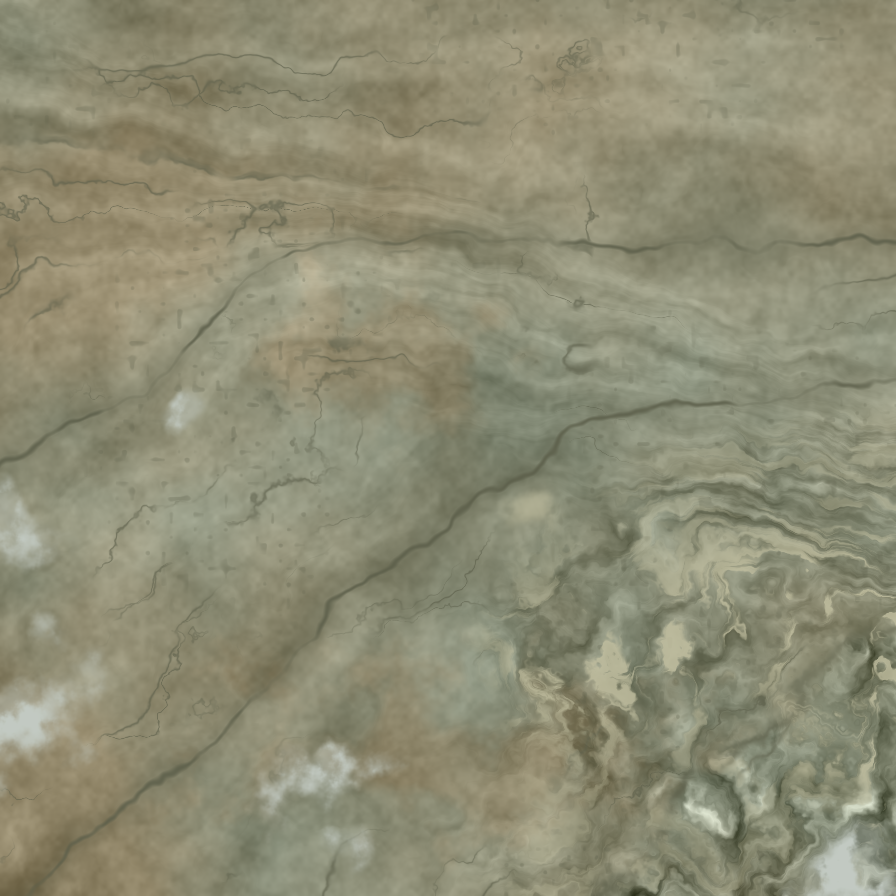
Give the GLSL for this texture, as a three.js fragment shader.

```glsl
varying vec2 vUv;

#define SOIL vec3(0.556, 0.556, 0.462)
#define BROWN_SHIFT vec3(0.024, -0.012, -0.030)
#define SALT vec3(0.76, 0.79, 0.76)
#define CREAM vec3(0.75, 0.74, 0.62)
#define CREEK_DARK vec3(0.36, 0.37, 0.29)
#define CREEK_WIDTH 0.0032
#define STREAK_GAIN 0.11
#define RELIEF_GAIN 0.42
#define GRAIN_GAIN 0.022

float hash(vec2 p) {
  vec3 q = fract(p.xyx * vec3(0.1031, 0.1030, 0.0973));
  q += dot(q, q.yzx + 33.33);
  return fract((q.x + q.y) * q.z);
}

// Value noise in -1..1
float noise(vec2 p) {
  vec2 i = floor(p), f = fract(p);
  f = f * f * (3.0 - 2.0 * f);
  float low = mix(hash(i), hash(i + vec2(1.0, 0.0)), f.x);
  float high = mix(hash(i + vec2(0.0, 1.0)), hash(i + 1.0), f.x);
  return 2.0 * mix(low, high, f.y) - 1.0;
}

float fbm(vec2 p) {
  float sum = 0.0, gain = 0.5;
  for (int i = 0; i < 5; i++) {
    sum += gain * noise(p);
    p = mat2(1.6, 1.2, -1.2, 1.6) * p + 19.7;
    gain *= 0.5;
  }
  return sum;
}

// Ragged soft ellipse
float blot(vec2 p, vec2 centre, vec2 radius, float ragged) {
  return 1.0 - smoothstep(0.25, 1.15, length((p - centre) / radius) + ragged);
}

float channel(float offset, float width) {
  return exp(-offset * offset / (width * width));
}

void main() {
  vec2 uv = vUv;
  vec2 p = uv + 0.055 * vec2(fbm(uv * 6.0), fbm(uv * 6.0 + 47.0));

  // Strata run level at the top and bend to a diagonal below
  float slope = 0.73 + 0.333 * (p.y - 0.85 * p.x - 0.45);
  float bend = clamp(0.5 + 0.5 * (slope - p.y) / 0.09, 0.0, 1.0);
  float level = mix(p.y, slope, bend) + 0.09 * bend * (1.0 - bend);
  float steepness = mix(1.0, 0.437, bend);
  vec2 flow = mix(p, vec2(dot(p, vec2(0.76, 0.65)), dot(p, vec2(-0.65, 0.76))), bend);

  // Rugged ground at the lower right
  float broad = fbm(uv * 4.0 + 8.0);
  float rough = fbm(uv * 20.0 + 3.0);
  float hills = smoothstep(0.0, 0.045, 0.565 - level)
              * smoothstep(0.46, 0.60, p.x + 0.15 * broad);
  float cragEdge = p.x - 1.05 * p.y - 0.65 + 0.05 * rough;
  float crags = smoothstep(-0.02, 0.03, cragEdge);

  // Broad tone, streaks along the strata and fine grain
  float tone = 0.07 * broad + 0.055 * fbm(uv * 14.0);
  tone += STREAK_GAIN * fbm(flow * vec2(5.0, 21.0)) * (1.0 - 0.6 * hills);
  tone += GRAIN_GAIN * (noise(uv * 95.0) + 0.8 * noise(uv * 170.0 + 5.0));
  tone -= 0.05 * hills + 0.03 * crags;
  float plain = blot(p, vec2(0.66, 0.65), vec2(0.42, 0.09), broad);
  float flats = blot(p, vec2(0.22, 0.44), vec2(0.20, 0.16), broad);
  float fan = blot(p, vec2(0.31, 0.64), vec2(0.08, 0.06), rough);
  float wedge = blot(p, vec2(0.57, 0.07), vec2(0.08, 0.10), rough);
  tone += 0.035 * plain + 0.035 * flats + 0.045 * fan + 0.055 * wedge;

  // Lit and shaded slopes
  vec2 rock = flow * vec2(17.0, 25.0) + 2.0 * vec2(broad, rough);
  float relief = fbm(rock) - fbm(rock + vec2(0.35, -0.55));
  tone += RELIEF_GAIN * relief * (0.08 + 0.35 * hills + 0.45 * crags);
  vec3 color = SOIL + tone;

  // Brown and grey-green soils
  float brown = 1.6 * fbm(uv * 3.5 + 61.0);
  brown += blot(p, vec2(0.17, 0.74), vec2(0.34, 0.16), broad);
  brown += blot(p, vec2(0.43, 0.59), vec2(0.14, 0.10), rough);
  brown += blot(p, vec2(0.53, 0.16), vec2(0.26, 0.10), rough);
  brown += blot(p, vec2(0.05, 0.05), vec2(0.14, 0.18), broad);
  brown -= 0.7 * flats + 0.5 * crags;
  color += BROWN_SHIFT * clamp(brown, -0.8, 1.2);

  // Two main creeks, then braided side creeks and the crag foot
  float broken = smoothstep(-0.30, 0.20, fbm(uv * 13.0 + 31.0));
  float creek = 0.0;
  for (int i = 0; i < 2; i++) {
    float offset = (level - 0.73 + 0.155 * float(i)) / steepness;
    creek = max(creek, channel(offset, CREEK_WIDTH) * (0.35 + 0.5 * broken));
    creek = max(creek, 0.20 * channel(offset, 4.5 * CREEK_WIDTH));
  }
  for (int i = 0; i < 3; i++) {
    float id = float(i);
    float braid = noise(flow * vec2(2.4, 8.0 + 2.0 * id) + 23.0 * id + 0.5 * rough);
    float reach = smoothstep(-0.05, 0.30, noise(uv * 6.0 + 13.0 * id));
    creek = max(creek, 0.6 * reach * broken * channel(braid, 8.0 * CREEK_WIDTH));
  }
  creek = max(creek, 0.65 * channel(cragEdge, 0.010) * broken * hills);
  float shrubs = smoothstep(0.55, 0.9, noise(uv * 115.0 + 71.0));
  creek = max(creek, 0.28 * shrubs * smoothstep(-0.1, 0.3, broad + 0.3 * hills));
  color = mix(color, CREEK_DARK, creek);

  // Cream ridges and pale salt pans
  float crest = smoothstep(0.02, 0.38, fbm(rock * 1.1 + 15.0));
  float ridge = channel(p.y - 0.20 * p.x - 0.13, 0.07) * hills;
  float edge = blot(p, vec2(1.0, 0.19), vec2(0.11, 0.18), rough);
  float cream = crest * (0.75 * ridge + 0.35 * hills) + 0.55 * edge * (0.3 + crest);
  cream += 0.6 * blot(p, vec2(0.60, 0.44), vec2(0.030, 0.025), rough);
  color = mix(color, CREAM, clamp(cream, 0.0, 0.85));

  float salt = blot(p, vec2(0.03, 0.39), vec2(0.07, 0.035), rough);
  salt += blot(p, vec2(0.04, 0.21), vec2(0.085, 0.065), rough);
  salt += blot(p, vec2(0.36, 0.12), vec2(0.055, 0.070), 1.4 * rough);
  salt += blot(p, vec2(0.21, 0.55), vec2(0.025, 0.025), rough);
  salt += blot(p, vec2(0.97, 0.03), vec2(0.065, 0.055), rough);
  float crust = 0.45 + 0.55 * smoothstep(-0.2, 0.25, fbm(uv * 32.0 + 7.0));
  color = mix(color, SALT, clamp(salt, 0.0, 1.0) * crust);

  gl_FragColor = vec4(color, 1.0);
}
```
